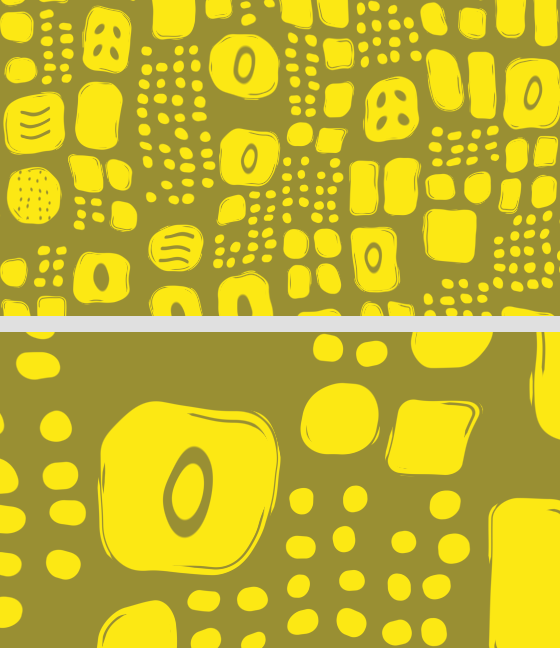
Top, the full canvas; bottom, a detail of the centre.
A WebGL 1 fragment shader for this pattern:

```glsl
precision highp float;
uniform vec2 u_resolution;

#define OLIVE vec3(0.60, 0.56, 0.20)
#define YELLOW vec3(0.99, 0.91, 0.08)
#define CELL vec2(0.2222, 0.25)
#define LAYOUT_WARP 0.055
#define EDGE_WOBBLE 0.008
#define FILL_MIN 0.62
#define FILL_MAX 0.88
#define DOT_SCALE 0.80
#define SCRATCH 0.0015
#define SEED 4.7

float hash(vec2 p) {
  p = fract(p * vec2(0.1731, 0.2317) + SEED * 0.137);
  p += dot(p, p.yx + 23.45);
  return fract(sin(dot(p, vec2(12.9898, 78.233))) * 4375.85);
}

vec2 hash2(vec2 p) {
  return vec2(hash(p), hash(p + 41.3));
}

float cornerGradient(vec2 corner, vec2 offset) {
  float angle = 6.2832 * hash(corner);
  return dot(vec2(cos(angle), sin(angle)), offset);
}

float gradientNoise(vec2 p) {
  vec2 i = floor(p), f = fract(p);
  vec2 u = f * f * f * (f * (f * 6.0 - 15.0) + 10.0);
  vec2 e = vec2(1.0, 0.0);
  return mix(mix(cornerGradient(i, f), cornerGradient(i + e, f - e), u.x),
             mix(cornerGradient(i + e.yx, f - e.yx), cornerGradient(i + e.xx, f - e.xx), u.x), u.y);
}

vec2 noise2(vec2 p) {
  return vec2(gradientNoise(p), gradientNoise(p + 37.2));
}

vec2 rotate(vec2 p, float a) {
  return vec2(cos(a) * p.x + sin(a) * p.y, cos(a) * p.y - sin(a) * p.x);
}

float roundBox(vec2 p, vec2 extent, float radius) {
  vec2 q = abs(p) - extent + radius;
  return length(max(q, 0.0)) + min(max(q.x, q.y), 0.0) - radius;
}

float ellipse(vec2 p, vec2 extent) {
  return (length(p / extent) - 1.0) * min(extent.x, extent.y);
}

// Splits the current cell into a grid and moves into one part of it
void subdivide(vec2 grid, inout vec2 local, inout vec2 size, inout vec2 id) {
  vec2 g = (local / size + 0.5) * grid;
  id = id * 7.3 + floor(g) + 0.37;
  size /= grid;
  local = (fract(g) - 0.5) * size;
}

// Distance to the marks cut out of a large shape
float cutMarks(vec2 p, vec2 id) {
  float kind = hash(id + 5.1);
  float tilt = hash(id + 6.2) - 0.5;
  if (kind < 0.36) {
    float hole = ellipse(rotate(p, tilt * 0.6), vec2(0.023, 0.044));
    return hash(id + 7.3) < 0.5 ? hole : abs(hole) - 0.005;
  }
  if (kind < 0.52) {
    vec2 corner = sign(p);
    return ellipse(rotate(p - corner * vec2(0.030, 0.033), tilt + corner.x * 0.6), vec2(0.012, 0.021));
  }
  if (kind < 0.70) {
    vec2 g = p / 0.029;
    vec2 shift = (hash2(floor(g) + id) - 0.5) * 0.45;
    float speck = ellipse((fract(g) - 0.5 - shift) * 0.029, vec2(0.0036, 0.0052));
    return max(speck, roundBox(p, vec2(0.058, 0.072), 0.01));
  }
  if (kind < 0.82) {
    float y = p.y + 0.008 * sin(p.x * 48.0 + tilt * 6.0);
    y = (fract(y / 0.042 + 0.5) - 0.5) * 0.042;
    return max(roundBox(vec2(p.x, y), vec2(0.047, 0.006), 0.005), abs(p.y) - 0.064);
  }
  return 1.0;
}

void main() {
  vec2 pos = gl_FragCoord.xy / u_resolution.y;
  float pixel = 1.0 / u_resolution.y;
  vec2 p = pos + LAYOUT_WARP * noise2(pos * 2.3 + 3.0) + EDGE_WOBBLE * noise2(pos * 15.0);

  // Staggered columns of cells
  float column = floor(p.x / CELL.x);
  p.y += CELL.y * hash(vec2(column, 9.0));
  vec2 size = CELL;
  vec2 id = floor(p / size);
  vec2 local = (fract(p / size) - 0.5) * size;

  // Large shape, tall bars, medium pieces or a cluster of dots
  float kind = hash(id + 2.4);
  vec2 grid = kind < 0.37 ? vec2(1.0) : kind < 0.56 ? vec2(2.0, 1.0) : kind < 0.83 ? vec2(2.0) : vec2(4.0, 5.0);
  bool large = grid.x < 1.5;
  subdivide(grid, local, size, id);
  float again = hash(id + 8.8);
  if (grid.x == 2.0 && again < 0.28) {
    subdivide(grid.y < 1.5 ? vec2(1.0, 2.0) : vec2(2.0, 3.0), local, size, id);
  }
  bool dots = size.x < 0.08;

  // Size, place and tilt of one shape
  vec2 extent = 0.5 * size * mix(vec2(FILL_MIN), vec2(FILL_MAX), hash2(id + 1.7));
  if (dots) extent *= DOT_SCALE;
  vec2 slack = max(0.5 * size - extent * 1.15, 0.0);
  vec2 q = local - slack * (hash2(id + 3.9) * 2.0 - 1.0) * 0.8;
  q = rotate(q, (hash(id + 4.6) - 0.5) * (dots ? 0.6 : 0.26 * min(1.0, size.x / size.y)));
  q.x /= 1.0 + 0.12 * (hash(id + 5.5) - 0.5) * q.y / extent.y;
  float roundness = dots ? 0.95 : mix(0.35, 0.95, hash(id + 6.6));
  float d = roundBox(q, extent, roundness * min(extent.x, extent.y));
  if (dots && hash(id + 7.7) < 0.10) d = 1.0;

  // Tapered dry-brush scratches inside and hairs outside the rim
  if (!dots) {
    float gap = gradientNoise(pos * 13.0 + 11.0);
    float hair = gradientNoise(pos * 12.0 + 29.0);
    float inner = abs(d + 0.007 + 0.008 * gradientNoise(pos * 9.0)) - min(SCRATCH, 0.02 * (gap - 0.14));
    float outer = abs(d - 0.003) - min(SCRATCH, 0.02 * (hair - 0.20));
    d = min(max(d, -inner), outer);
  }
  if (large) d = max(d, -cutMarks(q, id));

  float ink = 1.0 - smoothstep(-0.8 * pixel, 0.8 * pixel, d);
  gl_FragColor = vec4(mix(OLIVE, YELLOW, ink), 1.0);
}
```
